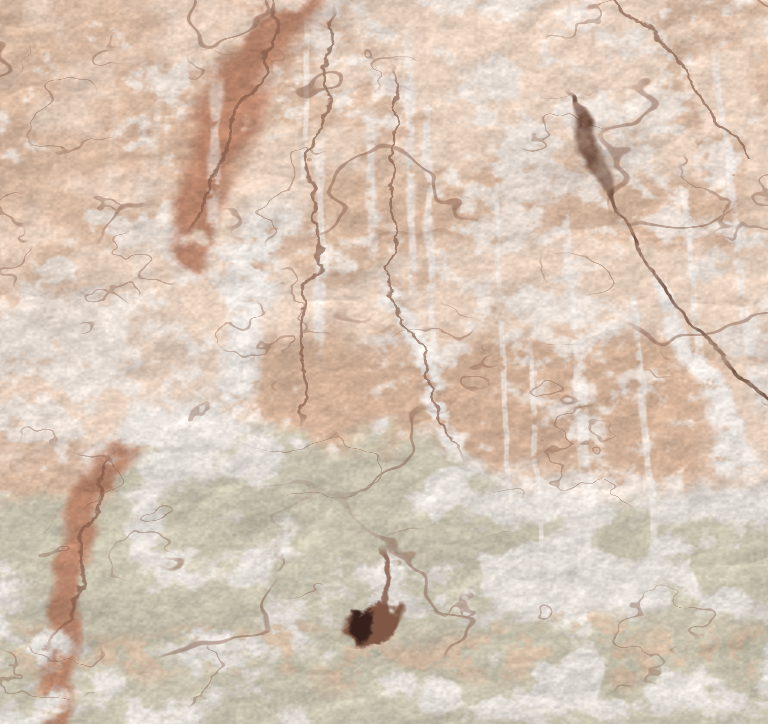
Give the GLSL for this texture, as a Shadertoy shader.

```glsl
// A weathered sandstone cliff: peach and tan strata over a pale green-grey foot,
// cut by a red fault, stained by white mineral runs and split by dark cracks.
// Layers of warped noise give the colour, relief lighting and fine fractures.

const vec3 PEACH = vec3(0.905, 0.815, 0.745);
const vec3 TAN = vec3(0.82, 0.69, 0.595);
const vec3 CHALK = vec3(0.895, 0.87, 0.85);
const vec3 SAGE = vec3(0.775, 0.75, 0.675);
const vec3 RUST = vec3(0.71, 0.50, 0.40);
const vec3 UMBER = vec3(0.50, 0.34, 0.27);
const vec3 HOLLOW = vec3(0.22, 0.13, 0.11);
const float RELIEF = 1.7;
const float GRAIN = 0.09;
const float CRACK_DEPTH = 0.45;
const int RUNS = 20;
const float WIDTH = 1.062;

float hash(vec2 p) {
    vec3 q = fract(p.xyx * 0.1031);
    q += dot(q, q.yzx + 33.33);
    return fract((q.x + q.y) * q.z);
}

float noise(vec2 p) {
    vec2 i = floor(p), f = fract(p);
    f = f * f * (3.0 - 2.0 * f);
    return mix(mix(hash(i), hash(i + vec2(1, 0)), f.x),
               mix(hash(i + vec2(0, 1)), hash(i + vec2(1, 1)), f.x), f.y);
}

float fbm(vec2 p, int octaves) {
    float sum = 0.0, amp = 0.5, total = 0.0;
    for (int i = 0; i < octaves; i++) {
        sum += amp * noise(p);
        total += amp;
        amp *= 0.5;
        p = mat2(1.76, 0.95, -0.95, 1.76) * p + 17.3;
    }
    return sum / total;
}

float band(float v, float lo, float hi, float soft) {
    return smoothstep(lo - soft, lo + soft, v) * (1.0 - smoothstep(hi - soft, hi + soft, v));
}

float stroke(float d, float w) { return 1.0 - smoothstep(w * 0.35, w, abs(d)); }

float height(vec2 p) {
    float ledges = abs(fbm(p * vec2(6.0, 11.0) + 40.0, 4) - 0.5);
    return fbm(p * vec2(8.0, 11.0), 7) + 0.7 * ledges;
}

// Short fractures along the level lines of a noise field
float fractures(vec2 p, float scale, float seed) {
    float field = fbm(p * scale * vec2(0.8, 1.3) + seed, 4);
    float present = smoothstep(0.48, 0.66, noise(p * scale * 1.3 + seed * 2.0));
    return stroke(field - 0.5, 0.011) * present;
}

// Near-vertical mineral runs, leaning further toward the right
float mineralRuns(vec2 p, float wobble) {
    float sum = 0.0;
    for (int i = 0; i < RUNS; i++) {
        vec2 id = vec2(float(i), 7.0);
        float top = mix(0.45, 1.15, hash(id));
        float len = mix(0.2, 0.5, hash(id + 31.0));
        float x = (float(i) + hash(id + 63.0)) * WIDTH / float(RUNS);
        float lean = (x - 0.45) * 0.2 * (top - p.y);
        float w = mix(0.004, 0.011, hash(id + 91.0)) * (0.6 + 0.8 * noise(vec2(x * 90.0, p.y * 22.0)));
        float fade = band(p.y, top - len, top, 0.03);
        sum = max(sum, stroke(p.x - x - lean - wobble * 0.012, w) * fade * smoothstep(0.08, 0.4, x));
    }
    return sum;
}

void mainImage(out vec4 fragColor, in vec2 fragCoord) {
    vec2 p = fragCoord / iResolution.y;
    float broad = fbm(p * 4.0 + 3.0, 5) - 0.5;
    float ragged = fbm(p * vec2(15.0, 19.0) + 9.0, 6) - 0.5;
    float fine = fbm(p * vec2(48.0, 60.0) + 21.0, 4) - 0.5;
    vec2 q = p + vec2(broad * 0.10 + ragged * 0.06, broad * 0.08 + ragged * 0.09);

    // Upper strata
    float faultX = 0.07 + 0.33 * pow(p.y, 1.3);
    float fromFault = q.x - faultX;
    float upperBand = band(q.y, 0.66, 0.76, 0.015) * band(q.x, 0.42, 1.03, 0.04);
    float lowerBand = band(q.y, 0.33, 0.53, 0.025) * band(q.x, 0.33, 0.98, 0.04);
    float leftRock = (1.0 - smoothstep(-0.05, 0.0, fromFault)) * smoothstep(-0.12, 0.14, broad + ragged * 0.8);
    float patches = smoothstep(0.08, 0.22, broad + ragged) * 0.7;
    vec3 col = mix(PEACH, TAN, max(max(upperBand * 0.85, lowerBand), max(leftRock * 0.8, patches)));
    col = mix(col, CHALK, 0.75 * smoothstep(0.03, 0.22, ragged + fine * 0.6 - broad * 0.6));

    // Pale foot with sage and tan layers
    float footLine = mix(0.41, 0.32, smoothstep(0.55, 0.75, p.x)) - 0.08 * (1.0 - smoothstep(0.1, 0.2, p.x));
    float foot = 1.0 - smoothstep(-0.015, 0.015, q.y - footLine);
    float layers = 0.17 * cos((q.y - 0.245) * 46.0) * smoothstep(0.4, 0.7, p.x);
    float sage = smoothstep(-0.09, 0.10, layers + ragged * 0.9 + broad * 0.8 + fine * 0.4 + 0.03);
    vec3 footCol = mix(CHALK, SAGE, sage);
    footCol = mix(footCol, TAN, 0.6 * band(q.y, 0.08, 0.14, 0.02) * smoothstep(-0.05, 0.12, ragged + fine));
    col = mix(col, footCol, foot);

    // Red fault and the chalky wash beside it
    float faultWidth = 0.026 + 0.035 * smoothstep(0.55, 1.0, p.y);
    float fault = stroke(fromFault, faultWidth * 1.3) * smoothstep(-0.16, 0.02, ragged + broad * 0.8);
    col = mix(col, RUST, fault * 0.92);
    float wash = stroke(fromFault - 0.105, 0.055) * band(p.y, 0.36, 0.72, 0.06);
    float slide = stroke(q.x - 0.886 - 0.5 * (0.63 - p.y), 0.012 + 0.09 * max(0.0, 0.62 - p.y)) * band(p.y, 0.34, 0.62, 0.02);
    float seamX = 0.54 + 0.42 * max(0.0, 0.6 - p.y) + ragged * 0.04;
    float seam = stroke(p.x - seamX, 0.022 + fine * 0.04) * band(p.y, 0.36, 0.62, 0.04);
    float stain = max(max(wash, slide), max(seam, 0.75 * mineralRuns(p, ragged)));
    col = mix(col, CHALK * 1.02, stain * smoothstep(-0.22, 0.0, fine + 0.06));

    // Relief light from the upper left, and grain
    float slope = height(p) - height(p + vec2(-0.002, 0.003));
    col *= 1.0 + clamp(slope * RELIEF, -0.2, 0.13) + fine * 0.15;
    col *= 1.0 + GRAIN * (noise(p * vec2(210.0, 260.0)) - 0.5);

    // Fractures and long cracks
    float cracks = max(fractures(p, 5.0, 13.0), 0.8 * fractures(p, 11.0, 57.0));
    float drop = 0.87 - p.y;
    float jag = ragged * 0.06 + fine * 0.012;
    float gashX = 0.79 + 0.25 * drop + 0.9 * drop * drop;
    float gash = stroke(p.x - gashX - jag * 0.5, 0.004 + 0.014 * band(drop, 0.02, 0.13, 0.02)) * band(drop, 0.0, 0.47, 0.01);
    float longCracks = stroke(p.x - 0.395 - 0.055 * p.y - jag, 0.0035) * band(p.y, 0.42, 0.98, 0.02);
    longCracks = max(longCracks, stroke(p.x - seamX - fine * 0.02, 0.003) * band(p.y, 0.38, 0.9, 0.03));
    longCracks = max(longCracks, stroke(p.x - 0.86 - 0.8 * (1.0 - p.y) - jag, 0.004) * step(0.78, p.y));
    longCracks = max(longCracks, stroke(p.x - faultX + 0.01 - jag, 0.004) * smoothstep(-0.1, 0.05, broad));
    col = mix(col, UMBER, max(cracks * CRACK_DEPTH, longCracks * 0.65));
    col = mix(col, UMBER * 0.85, gash * (0.75 + fine));

    // Hollow under a ledge
    vec2 h = p - vec2(0.512, 0.14) + vec2(ragged, fine) * 0.04;
    float pit = length(h * vec2(1.0, 1.5) - vec2(0.0, 0.35 * h.x));
    col = mix(col, UMBER, 1.0 - smoothstep(0.032, 0.044, pit));
    float mouth = length((h + vec2(0.017, 0.0)) * vec2(1.7, 1.0));
    col = mix(col, HOLLOW, 1.0 - smoothstep(0.016, 0.028, mouth));
    col = mix(col, UMBER, 0.8 * stroke(h.x - 0.008, 0.005) * band(p.y, 0.15, 0.24, 0.01));

    fragColor = vec4(clamp(col, 0.0, 1.0), 1.0);
}
```
